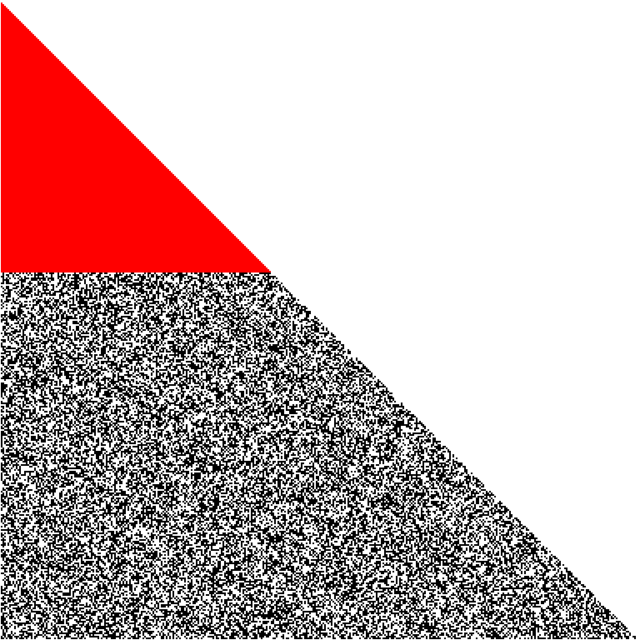
Reproduce this background procedurally as a WebGL 2 fragment shader.

```glsl
#version 300 es
precision highp float;
// Staircase diagonal triangle: a red tip above a field of black and white grain, on white.

#define CELLS 384.0        // grid cells across the canvas
#define GRID_OFFSET 0.5    // margin at left and bottom, in cells
#define STEPS 382.0        // cells along each leg of the triangle
#define RED_ROW 220.0      // first row of the red tip
#define INK_SHARE 0.5      // share of black cells in the grain
#define WHITE vec3(1.0)
#define BLACK vec3(0.0)
#define RED vec3(1.0, 0.0, 0.0)

uniform vec2 u_resolution;
out vec4 outColor;

// Integer hash of a cell, from 0 to 1
float cellHash(vec2 cell) {
    uvec2 q = uvec2(ivec2(cell) + 8);
    uint h = q.x * 73856093u ^ q.y * 19349663u;
    h = (h ^ (h >> 16)) * 73244475u;
    h = (h ^ (h >> 15)) * 83492791u;
    h ^= h >> 16;
    return float(h & 65535u) / 65536.0;
}

// Flat colour of one grid cell
vec3 cellColor(vec2 cell) {
    bool outside = min(cell.x, cell.y) < 0.0 || cell.x + cell.y >= STEPS;
    if (outside) return WHITE;
    if (cell.y >= RED_ROW) return RED;
    return cellHash(cell) < INK_SHARE ? BLACK : WHITE;
}

void main() {
    // Pixel footprint in grid units
    vec2 cellsPerPixel = CELLS / u_resolution;
    vec2 low = (gl_FragCoord.xy - 0.5) * cellsPerPixel - GRID_OFFSET;
    vec2 high = low + cellsPerPixel;

    // Smooth the edges by weighting each cell with the area it covers
    vec3 sum = vec3(0.0);
    float area = 0.0;
    for (int y = 0; y < 3; y++) {
        for (int x = 0; x < 3; x++) {
            vec2 cell = floor(low) + vec2(x, y);
            vec2 overlap = max(min(high, cell + 1.0) - max(low, cell), 0.0);
            float weight = overlap.x * overlap.y;
            sum += weight * cellColor(cell);
            area += weight;
        }
    }
    outColor = vec4(sum / area, 1.0);
}
```
